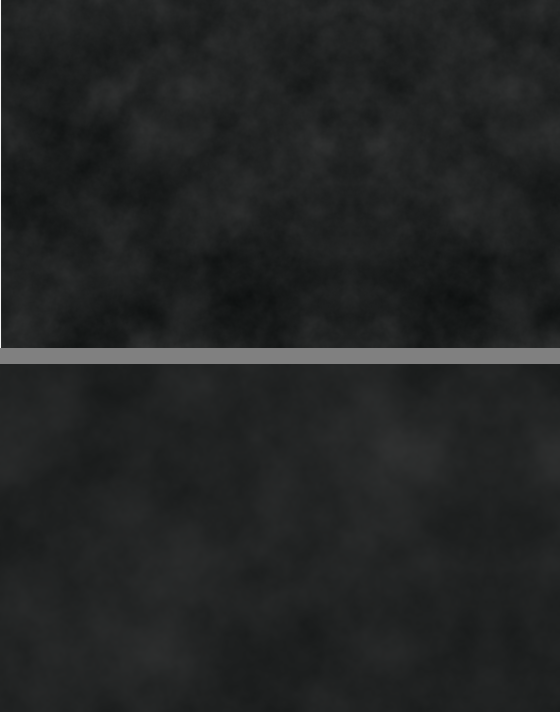
Top: the whole. Bottom: its middle third, enlarged.
A Shadertoy shader for this texture:

```glsl
// Dark charcoal surface with soft, smoky mottling and a fine grain.
// Rotated octaves of value noise form the clouds, folded about a vertical
// axis right of centre; a thin pale strip runs along the left edge.

// Sine-free hash from a lattice point to 0..1
float hash(vec2 p) {
    vec3 q = fract(p.xyx * 0.1031);
    q += dot(q, q.yzx + 33.33);
    return fract((q.x + q.y) * q.z);
}

// Value noise with smooth cubic interpolation
float valueNoise(vec2 p) {
    vec2 cell = floor(p);
    vec2 f = fract(p);
    f = f * f * (3.0 - 2.0 * f);
    float low = mix(hash(cell), hash(cell + vec2(1, 0)), f.x);
    float high = mix(hash(cell + vec2(0, 1)), hash(cell + vec2(1, 1)), f.x);
    return mix(low, high, f.y);
}

// Fractal clouds, each octave turned to hide the lattice
float clouds(vec2 p) {
    float sum = 0.0, total = 0.0, weight = 1.0;
    for (int octave = 0; octave < 6; octave++) {
        sum += weight * valueNoise(p);
        total += weight;
        weight *= 0.6;
        p = mat2(1.6, 1.2, -1.2, 1.6) * p + vec2(17.3, 41.7);
    }
    return sum / total;
}

void mainImage(out vec4 fragColor, in vec2 fragCoord) {
    vec2 p = fragCoord / iResolution.y;
    float pixel = 1.0 / iResolution.y;

    // Fold about the mirror axis
    float axis = 0.625 * iResolution.x / iResolution.y;
    vec2 folded = vec2(abs(p.x - axis), p.y);

    // Smoky tone from greenish black to neutral grey
    float tone = clouds(folded * 8.0 + vec2(8.4, 35.2));
    vec3 color = mix(vec3(0.036, 0.047, 0.046), vec3(0.207, 0.211, 0.211), tone);

    // Pale strip on the left edge
    float strip = 1.0 - smoothstep(-0.5, 0.5, (p.x - 0.00315) / pixel);
    color = mix(color, vec3(0.96), strip);

    fragColor = vec4(color, 1.0);
}
```
